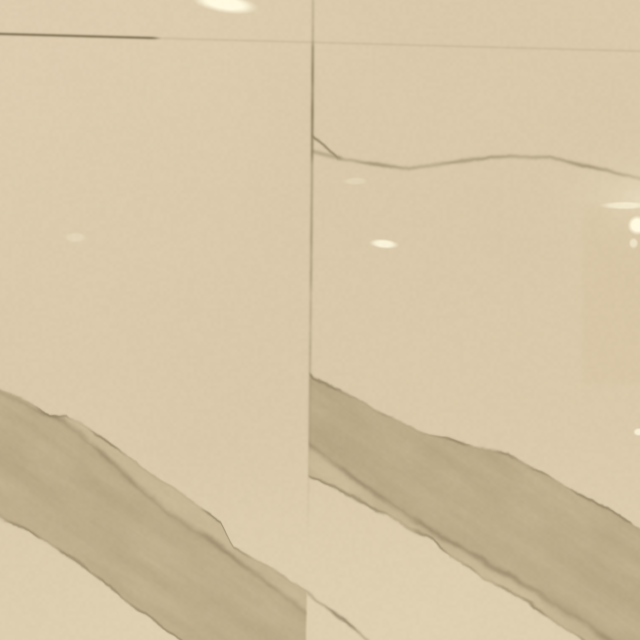
A Shadertoy shader for this texture:

```glsl
// Polished cream marble tiles with diagonal grey veins, fine seams and lamp reflections
#define CREAM vec3(0.853, 0.790, 0.668)
#define VEIN_COLOR vec3(0.735, 0.668, 0.535)
#define STRIP_COLOR vec3(0.780, 0.718, 0.585)
#define LINE_COLOR vec3(0.53, 0.47, 0.36)
#define LAMP_COLOR vec3(1.0, 0.98, 0.88)
#define SOFTNESS 0.003
#define ROUGHNESS 0.007
#define STREAKS 0.075
#define GRAIN 0.012

float hash(vec2 p) {
    p = fract(p * vec2(0.1031, 0.1137));
    p += dot(p, p.yx + 33.33);
    return fract((p.x + p.y) * p.x * 17.0);
}

float noise(vec2 p) {
    vec2 i = floor(p), f = fract(p);
    f = f * f * (3.0 - 2.0 * f);
    return mix(mix(hash(i), hash(i + vec2(1, 0)), f.x),
               mix(hash(i + vec2(0, 1)), hash(i + vec2(1, 1)), f.x), f.y);
}

float fbm(vec2 p) {
    float sum = 0.0, amp = 0.5;
    for (int i = 0; i < 4; i++) {
        sum += amp * noise(p);
        p = p * 2.03 + 7.1;
        amp *= 0.5;
    }
    return sum;
}

// Height of a polyline at x
float path(float x, vec2 k[8]) {
    float y = k[0].y;
    for (int i = 0; i < 7; i++)
        y = mix(y, k[i + 1].y, clamp((x - k[i].x) / (k[i + 1].x - k[i].x), 0.0, 1.0));
    return y;
}

float above(float d) {
    float w = max(SOFTNESS, 0.75 / iResolution.y);
    return smoothstep(-w, w, d);
}

float stroke(float d, float width) {
    float w = max(width, 0.7 / iResolution.y);
    return exp(-d * d / (w * w));
}

float span(float x, float a, float b) {
    return smoothstep(a - 0.01, a + 0.01, x) * (1.0 - smoothstep(b - 0.01, b + 0.01, x));
}

float lamp(vec2 p, vec2 center, vec2 radius, float tilt) {
    vec2 d = p - center;
    d.y += tilt * d.x;
    return 1.0 - smoothstep(0.5, 1.2, length(d / radius));
}

// Broad vein: streaked body, pale side strip and dark outlines
vec3 band(vec3 col, vec2 p, float top, float bottom, float inner, float stripSide, float mask) {
    float body = above(top - p.y) * above(p.y - bottom) * mask;
    float strip = above((p.y - inner) * stripSide);
    vec2 q = vec2(p.x * 0.82 - p.y * 0.57, p.x * 0.57 + p.y * 0.82);
    float streak = fbm(q * vec2(7.0, 46.0)) - 0.47;
    float cloud = fbm(p * 13.0 + 4.0) - 0.47;
    vec3 stone = mix(VEIN_COLOR, STRIP_COLOR, strip * 0.75);
    stone += (streak + cloud * 0.6) * STREAKS;
    col = mix(col, stone, body * 0.95);
    float broken = smoothstep(0.3, 0.7, noise(p * 24.0 + 9.0));
    col = mix(col, LINE_COLOR, stroke(p.y - inner, 0.006) * body * (0.25 + 0.25 * broken));
    float rim = stroke(p.y - top, 0.0028) * (0.12 + 0.5 * broken);
    rim = max(rim, stroke(p.y - bottom, 0.003) * (0.2 + 0.35 * broken));
    return mix(col, LINE_COLOR, rim * mask);
}

void mainImage(out vec4 fragColor, in vec2 fragCoord) {
    vec2 p = fragCoord / iResolution.xy;
    float seamX = 0.478 + 0.018 * p.y - 0.007 * p.y * p.y;
    float rightTile = above(p.x - seamX);
    float ragged = (fbm(p * 30.0) - 0.47) * ROUGHNESS * 2.0;

    // Glossy base with slow changes of light
    vec3 col = CREAM + (fbm(p * 3.0) - 0.47) * 0.018;
    col += vec3(0.016, 0.012, 0.018) * exp(-5.0 * dot(p - vec2(0, 1), p - vec2(0, 1)));
    col += vec3(0.02, 0.022, 0.025) * (1.0 - smoothstep(0.0, 0.4, p.y));
    col -= vec3(0.008, 0.014, 0.018) * span(p.x, 0.91, 1.1) * span(p.y, 0.40, 0.68);

    // Left broad vein
    float top = path(p.x, vec2[8](vec2(0, .391), vec2(.052, .368), vec2(.078, .349), vec2(.104, .350),
        vec2(.195, .290), vec2(.345, .182), vec2(.365, .147), vec2(.48, .076)));
    float bottom = path(p.x, vec2[8](vec2(0, .190), vec2(.065, .160), vec2(.13, .117), vec2(.182, .076),
        vec2(.195, .063), vec2(.234, .036), vec2(.28, 0), vec2(.48, -.16)));
    float inner = path(p.x, vec2[8](vec2(0, .388), vec2(.06, .358), vec2(.1, .342), vec2(.195, .258),
        vec2(.26, .199), vec2(.352, .141), vec2(.41, .094), vec2(.48, .040)));
    col = band(col, p, top + ragged, bottom + ragged, inner + ragged, 1.0, 1.0 - rightTile);

    // Right broad vein
    top = path(p.x, vec2[8](vec2(.48, .416), vec2(.56, .372), vec2(.651, .329), vec2(.729, .303),
        vec2(.794, .290), vec2(.85, .262), vec2(.898, .232), vec2(1, .173)));
    bottom = path(p.x, vec2[8](vec2(.48, .257), vec2(.56, .217), vec2(.677, .156), vec2(.703, .128),
        vec2(.807, .069), vec2(.86, .036), vec2(.911, 0), vec2(1, -.06)));
    inner = path(p.x, vec2[8](vec2(.48, .306), vec2(.56, .245), vec2(.677, .167), vec2(.73, .137),
        vec2(.781, .108), vec2(.86, .060), vec2(.9375, .01), vec2(1, -.03)));
    col = band(col, p, top + ragged, bottom + ragged, inner + ragged, -1.0, rightTile);

    // Thin veins
    float thin = path(p.x, vec2[8](vec2(.48, .795), vec2(.527, .753), vec2(.57, .744), vec2(.638, .737),
        vec2(.768, .755), vec2(.859, .755), vec2(.94, .736), vec2(1, .720)));
    float fade = 0.2 + 0.45 * noise(p * 22.0) + 0.2 * span(p.x, 0.48, 0.53);
    col = mix(col, LINE_COLOR, stroke(p.y - thin - ragged * 0.5, 0.0035) * fade * rightTile);
    float branch = 0.763 - 0.25 * (p.x - 0.49);
    col = mix(col, LINE_COLOR, stroke(p.y - branch, 0.004) * 0.35 * rightTile * span(p.x, 0.48, 0.53));
    float corner = 0.075 - 0.8 * (p.x - 0.479) + ragged;
    col = mix(col, LINE_COLOR, stroke(p.y - corner, 0.004) * rightTile * (0.3 + 0.35 * span(p.x, 0.515, 0.555)));

    // Tile seams
    float seamTone = 0.25 + 0.4 * span(p.y, 0.75, 0.93) + 0.12 * span(p.y, 0.55, 0.75);
    seamTone *= smoothstep(0.1, 0.5, p.y) * (0.8 + 0.4 * noise(p * 35.0));
    col = mix(col, LINE_COLOR, stroke(p.x - seamX, 0.0028) * seamTone);
    float seamY = 0.947 - 0.027 * p.x;
    float dark = 0.11 + 0.75 * span(p.x, -0.1, 0.245);
    col = mix(col, LINE_COLOR, stroke(p.y - seamY, 0.0025) * dark);

    // Reflected lamps and their haze
    float haze = 0.3 * exp(-length((p - vec2(1.0, 0.69)) / vec2(0.045, 0.03)));
    haze += 0.22 * lamp(p, vec2(0.118, 0.629), vec2(0.016, 0.008), 0.0);
    haze += 0.2 * lamp(p, vec2(0.555, 0.717), vec2(0.018, 0.006), 0.0);
    haze += 0.5 * lamp(p, vec2(0.975, 0.679), vec2(0.035, 0.006), 0.0);
    float light = lamp(p, vec2(0.351, 0.995), vec2(0.047, 0.014), 0.15);
    light += 0.85 * lamp(p, vec2(0.600, 0.619), vec2(0.021, 0.007), 0.08);
    light += lamp(p, vec2(0.996, 0.648), vec2(0.014, 0.014), 0.0);
    light += 0.8 * lamp(p, vec2(0.998, 0.325), vec2(0.008, 0.006), 0.0);
    light += 0.5 * lamp(p, vec2(0.990, 0.620), vec2(0.007, 0.008), 0.0);
    col = mix(col, LAMP_COLOR, clamp(haze + light, 0.0, 1.0));

    col += (noise(p * 190.0) - 0.5) * GRAIN;
    fragColor = vec4(clamp(col, 0.0, 1.0), 1.0);
}
```
